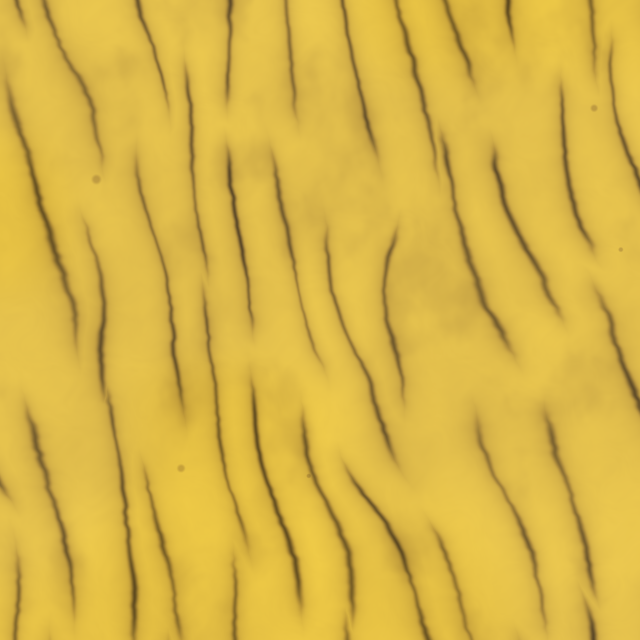
Give the GLSL for this texture, as a WebGL 2 fragment shader.

```glsl
#version 300 es
precision highp float;
// Soft yellow folds parted by wavy, broken, mostly upright dark furrows.
uniform vec2 u_resolution;
out vec4 fragColor;

// Furrow layout, in canvas units
const float PITCH = 0.094;        // spacing of the furrow columns
const float RUN = 0.40;           // height of one furrow slot
const float LEAN = 0.07;          // overall drift to the right going down
const float BEND = 0.13;          // size of the broad bends
const float WAVE = 0.035;         // size of the tighter waves
const float RAGGED = 0.0045;      // roughness of the furrow line

// Furrow profile
const float CORE_WIDTH = 0.0044;
const float CORE_DEPTH = 0.31;
const float HALO_WIDTH = 0.013;
const float HALO_DEPTH = 0.15;

// Surface
const float MOTTLE = 0.075;
const float BLOTCH = 0.06;
const float GRAIN = 0.016;
const float SPECK_GRID = 9.0;

const vec3 LIGHT = vec3(0.935, 0.797, 0.313);
const vec3 TAN = vec3(0.73, 0.59, 0.25);
const vec3 DARK = vec3(0.36, 0.285, 0.155);
const float TAN_TONE = 0.205;     // tone at which the ramp reaches TAN
const float DARK_TONE = 0.575;    // tone at which the ramp reaches DARK

float hash(vec2 p) {
    return fract(sin(dot(p, vec2(127.1, 311.7))) * 43758.5453);
}

float noise(vec2 p) {
    vec2 i = floor(p), f = fract(p);
    f = f * f * (3.0 - 2.0 * f);
    return mix(mix(hash(i), hash(i + vec2(1, 0)), f.x),
               mix(hash(i + vec2(0, 1)), hash(i + vec2(1, 1)), f.x), f.y);
}

float fbm(vec2 p) {
    float sum = 0.0, gain = 0.5;
    for (int i = 0; i < 4; i++) {
        sum += gain * noise(p);
        p = mat2(1.6, 1.2, -1.2, 1.6) * p + 7.3;
        gain *= 0.5;
    }
    return sum / 0.9375;
}

// Bends space sideways so that neighbouring furrows flow together.
vec2 bendSpace(vec2 p) {
    float shift = LEAN * p.y;
    shift += BEND * (noise(p * vec2(2.1, 2.7) + 3.7) - 0.5);
    shift += WAVE * (noise(p * vec2(5.0, 7.0) + 19.1) - 0.5);
    shift += RAGGED * (noise(p * vec2(14.0, 42.0)) - 0.5);
    shift += 0.5 * RAGGED * (noise(p * vec2(30.0, 110.0)) - 0.5);
    return vec2(p.x + shift, p.y);
}

// Darkness of one tapered furrow; id selects its column and slot.
float furrow(vec2 q, vec2 id, float slide) {
    float a = hash(id + 11.3), b = hash(id + 47.9), c = hash(id + 83.1);
    float centreY = (id.y + 0.5 + 0.3 * (a - 0.5) - slide) * RUN;
    float halfRun = RUN * mix(0.36, 0.58, b);
    float t = (q.y - centreY) / halfRun;
    float slant = mix(-0.12, 0.50, c);
    float lineX = (id.x + 0.5 + 0.4 * (b - 0.5) - slant * t) * PITCH;
    float d = q.x - lineX;

    // Depth and width vary along the run; the halo outlasts the core.
    float wear = noise(vec2(q.y * 13.0, id.x * 5.7 + id.y * 2.3));
    float depth = mix(0.55, 1.25, wear) * mix(0.75, 1.1, a);
    float width = CORE_WIDTH * mix(0.75, 1.25, wear);
    float coreTaper = 1.0 - smoothstep(0.65, 1.0, abs(t));
    float haloTaper = 1.0 - smoothstep(0.75, 1.2, abs(t));
    float side = d < 0.0 ? 1.15 : 0.85;
    float core = CORE_DEPTH * depth * exp(-d * d / (width * width));
    float halo = HALO_DEPTH * mix(0.8, 1.2, wear) * exp(-abs(d) / (HALO_WIDTH * side));
    return core * coreTaper + halo * haloTaper;
}

float furrows(vec2 p) {
    vec2 q = bendSpace(p);
    float column = floor(q.x / PITCH), deepest = 0.0;
    for (int i = -1; i <= 1; i++) {
        float x = column + float(i);
        float slide = hash(vec2(x, 5.0));
        float slot = floor(q.y / RUN + slide);
        for (int j = -1; j <= 1; j++)
            deepest = max(deepest, furrow(q, vec2(x, slot + float(j)), slide));
    }
    return deepest;
}

// Rare small round spots
float specks(vec2 p) {
    vec2 cell = floor(p * SPECK_GRID);
    vec2 centre = 0.25 + 0.5 * vec2(hash(cell + 2.1), hash(cell + 6.4));
    float radius = mix(0.025, 0.06, hash(cell + 9.7));
    float d = length(fract(p * SPECK_GRID) - centre);
    return step(0.93, hash(cell)) * (1.0 - smoothstep(0.5 * radius, 1.5 * radius, d));
}

void main() {
    vec2 p = gl_FragCoord.xy / u_resolution;
    float tone = MOTTLE * (fbm(p * vec2(8.0, 6.0) + 31.0) - 0.08);
    tone += BLOTCH * smoothstep(0.55, 0.85, fbm(p * vec2(11.0, 8.0) + 57.0));
    tone += GRAIN * (fbm(p * 65.0 + 4.0 * noise(p * 22.0)) - 0.5);
    tone += furrows(p) + 0.13 * specks(p);

    // Tone ramp, with a richer yellow in broad patches
    vec3 colour = mix(LIGHT, TAN, clamp(tone / TAN_TONE, 0.0, 1.0));
    colour = mix(colour, DARK, clamp((tone - TAN_TONE) / (DARK_TONE - TAN_TONE), 0.0, 1.0));
    float rich = smoothstep(0.55, 0.9, noise(p * 3.0 + 71.0));
    fragColor = vec4(colour + rich * vec3(0.012, 0.006, -0.035), 1.0);
}
```
